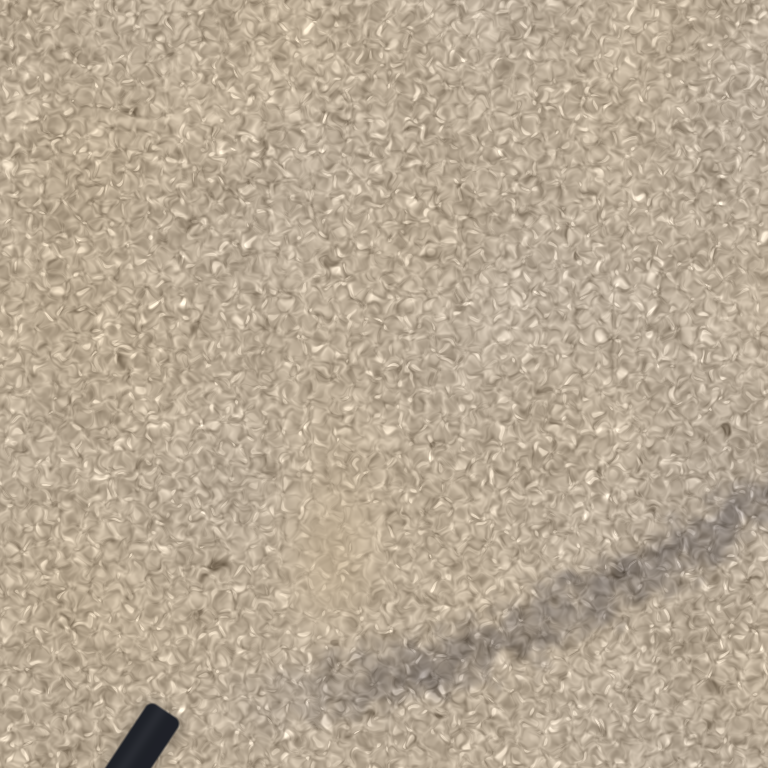
Write a WebGL 1 fragment shader that draws this texture.

```glsl
precision highp float;
uniform vec2 u_resolution;

const vec3 SAND = vec3(0.748, 0.688, 0.606);
const vec3 SHADE = vec3(0.74, 0.745, 0.78);
const vec3 ROD = vec3(0.12, 0.13, 0.155);

vec3 hash3(vec2 p) {
  vec3 q = fract(p.xyx * vec3(0.1031, 0.1030, 0.0973));
  q += dot(q, q.yxz + 33.33);
  return fract((q.xxy + q.yzz) * q.zyx);
}

vec2 gradientAt(vec2 cell) {
  float angle = 6.2832 * hash3(cell).x;
  return vec2(cos(angle), sin(angle));
}

float gradientNoise(vec2 p) {
  vec2 i = floor(p), f = fract(p);
  vec2 w = f * f * f * (f * (f * 6.0 - 15.0) + 10.0);
  vec2 e = vec2(0.0, 1.0);
  float a = dot(gradientAt(i), f);
  float b = dot(gradientAt(i + e.yx), f - e.yx);
  float c = dot(gradientAt(i + e.xy), f - e.xy);
  float d = dot(gradientAt(i + e.yy), f - e.yy);
  return mix(mix(a, b, w.x), mix(c, d, w.x), w.y);
}

// Scattered oval chips: x is their tone, y their coverage, z the dark rim
vec3 chips(vec2 p, float cells, float seed, float density, vec2 size) {
  vec2 g = p * cells, home = floor(g);
  vec3 result = vec3(0.0);
  for (int y = -1; y <= 1; y++) {
    for (int x = -1; x <= 1; x++) {
      vec2 cell = home + vec2(float(x), float(y));
      vec3 place = hash3(cell + seed);
      vec3 look = hash3(cell + seed + 71.7);
      float angle = 3.1416 * place.z;
      float c = cos(angle), s = sin(angle);
      vec2 d = g - cell - 0.15 - 0.7 * place.xy;
      d = vec2(c * d.x + s * d.y, c * d.y - s * d.x);
      d.y += 0.9 * (look.x - 0.5) * d.x * d.x;
      float r = length(d / (size * mix(0.6, 1.3, look.z)));
      float present = step(look.y, density);
      float body = present * (1.0 - smoothstep(0.45, 1.3, r));
      float rim = present * smoothstep(0.8, 1.3, r) * (1.0 - smoothstep(1.3, 2.0, r));
      result.x = mix(result.x, look.x, body);
      result.y = max(result.y, body);
      result.z = max(result.z, rim);
    }
  }
  return result;
}

float grainTone(vec2 p) {
  vec2 bend = vec2(gradientNoise(p * 55.0), gradientNoise(p * 55.0 + 37.0));
  vec2 q = p + 0.010 * bend;
  float tone = 0.12 * gradientNoise(q * 62.0 + 11.0);
  tone += 0.15 * gradientNoise(q * 110.0 + 53.0);
  tone += 0.08 * gradientNoise(q * 170.0 + 19.0);

  // Soft broken hollows between grains
  float hollow = 1.0 - smoothstep(0.0, 0.22, abs(gradientNoise(q * 72.0 + 91.0)));
  tone -= 0.055 * hollow * smoothstep(-0.15, 0.25, gradientNoise(p * 48.0 + 29.0));

  // Fine grit, then paler flakes, then rare dark stones
  vec3 grit = chips(q, 74.0, 5.0, 0.7, vec2(0.50, 0.27));
  tone += grit.y * mix(-0.09, 0.16, grit.x) - 0.03 * grit.z;
  vec3 flake = chips(q, 44.0, 131.0, 0.42, vec2(0.40, 0.19));
  tone += flake.y * mix(0.03, 0.18, flake.x) - 0.035 * flake.z;
  vec3 stone = chips(q, 22.0, 217.0, 0.06, vec2(0.24, 0.17));
  return tone - stone.y * mix(0.08, 0.22, stone.x);
}

// Soft ragged band sweeping up to the right
float shadowBand(vec2 p) {
  float x = p.x - 0.3;
  float ragged = 0.035 * gradientNoise(p * 22.0) + 0.03 * gradientNoise(p * 50.0);
  float offset = abs(p.y - 0.085 - 0.088 * x - 0.425 * x * x + ragged);
  float patchy = 0.85 + 0.5 * gradientNoise(p * 30.0 + 61.0);
  return patchy * (1.0 - smoothstep(0.005, 0.062, offset)) * smoothstep(0.22, 0.6, p.x);
}

// Signed distance to a round-cornered bar running down from its tip
float barDistance(vec2 local, float halfWidth, float corner) {
  vec2 d = vec2(abs(local.x) - halfWidth, local.y) + corner;
  return length(max(d, 0.0)) + min(max(d.x, d.y), 0.0) - corner;
}

void main() {
  vec2 p = gl_FragCoord.xy / u_resolution;

  // Ground, smoother and warmer on a dusty patch
  vec2 fromDust = (p - vec2(0.43, 0.27)) * vec2(14.0, 9.0);
  float dust = exp(-dot(fromDust, fromDust));
  float warmth = 0.6 * gradientNoise(p * 4.0 + 7.0) + 0.4 * (0.5 - p.x) + 0.7 * dust;
  float broad = 0.045 * gradientNoise(p * 6.0 + 23.0) + 0.06 * gradientNoise(p * 19.0);
  float tone = grainTone(p) * (1.0 - 0.5 * dust) + broad;
  vec3 color = SAND + tone * vec3(1.0, 0.99, 0.96);
  color *= 1.0 + warmth * vec3(0.02, 0.0, -0.05);
  color *= mix(vec3(1.0), SHADE, shadowBand(p));

  // Dark rod entering at the lower edge
  vec2 axis = normalize(vec2(0.55, 0.83));
  vec2 d = p - vec2(0.216, 0.074);
  vec2 local = vec2(d.x * axis.y - d.y * axis.x, dot(d, axis));
  float bar = barDistance(local, 0.025, 0.010);
  vec3 rodColor = ROD + 0.04 * exp(-pow((local.x + 0.006) * 120.0, 2.0));
  color *= 1.0 - 0.12 * (1.0 - smoothstep(0.0, 0.02, bar));
  color = mix(color, rodColor, 1.0 - smoothstep(-0.002, 0.002, bar));
  gl_FragColor = vec4(clamp(color, 0.0, 1.0), 1.0);
}
```
